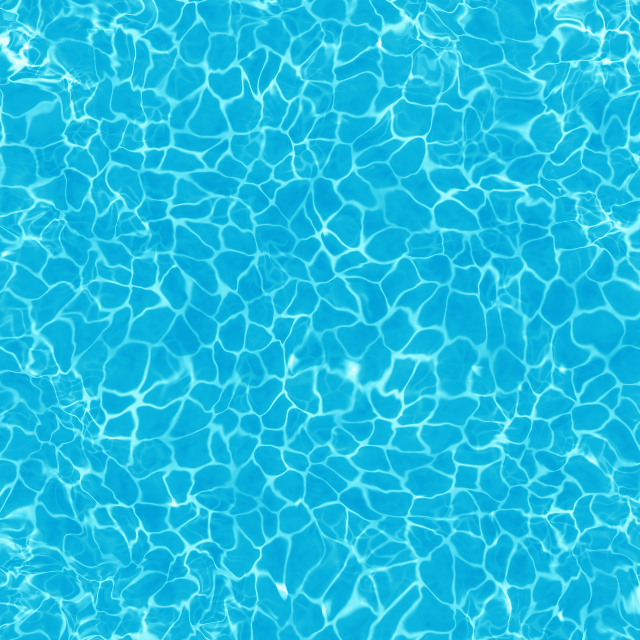
This texture is drawn by a Shadertoy shader. Its source:

```glsl
vec2 hash2(vec2 p) {
    p = vec2(dot(p, vec2(127.1, 311.7)), dot(p, vec2(269.5, 183.3)));
    return fract(sin(p) * 43758.545);
}

// Gradient noise, roughly -0.6 to 0.6
float gnoise(vec2 p) {
    vec2 i = floor(p), f = fract(p);
    vec2 u = f * f * f * (f * (f * 6.0 - 15.0) + 10.0);
    vec2 e = vec2(0.0, 1.0);
    float a = dot(hash2(i) * 2.0 - 1.0, f);
    float b = dot(hash2(i + e.yx) * 2.0 - 1.0, f - e.yx);
    float c = dot(hash2(i + e.xy) * 2.0 - 1.0, f - e.xy);
    float d = dot(hash2(i + e.yy) * 2.0 - 1.0, f - e.yy);
    return mix(mix(a, b, u.x), mix(c, d, u.x), u.y);
}

vec2 gnoise2(vec2 p) {
    return vec2(gnoise(p), gnoise(p + vec2(37.3, 91.7)));
}

// Soft distance to the nearest cell border; corners swell slightly
float cellEdge(vec2 p) {
    vec2 i = floor(p), f = fract(p);
    vec2 nearCell = vec2(0.0), nearVec = vec2(0.0);
    float best = 9.0;
    for (int y = -1; y <= 1; y++)
    for (int x = -1; x <= 1; x++) {
        vec2 g = vec2(x, y);
        vec2 r = g + 0.06 + 0.88 * hash2(i + g) - f;
        float d = dot(r, r);
        if (d < best) { best = d; nearVec = r; nearCell = g; }
    }
    float sum = 0.0;
    for (int y = -2; y <= 2; y++)
    for (int x = -2; x <= 2; x++) {
        vec2 g = nearCell + vec2(x, y);
        vec2 r = g + 0.06 + 0.88 * hash2(i + g) - f;
        vec2 side = r - nearVec;
        if (dot(side, side) > 0.0001)
            sum += exp(-18.0 * dot(0.5 * (nearVec + r), normalize(side)));
    }
    return -log(sum) / 18.0;
}

// Bright thread along a border, with a faint halo
float thread(float edge, float width) {
    return 0.82 * smoothstep(width, 0.0, edge) + 0.18 * exp(-7.0 * max(edge, 0.0));
}

vec3 waterColor(float light) {
    vec3 c = mix(vec3(0.01, 0.64, 0.845), vec3(0.04, 0.71, 0.87), smoothstep(-0.05, 0.22, light));
    c = mix(c, vec3(0.11, 0.745, 0.875), smoothstep(0.2, 0.4, light));
    c = mix(c, vec3(0.23, 0.82, 0.93), smoothstep(0.38, 0.58, light));
    c = mix(c, vec3(0.37, 0.89, 0.96), smoothstep(0.56, 0.78, light));
    c = mix(c, vec3(0.58, 0.96, 0.98), smoothstep(0.76, 1.0, light));
    return mix(c, vec3(0.88, 0.99, 0.99), smoothstep(1.0, 1.4, light));
}

void mainImage(out vec4 fragColor, in vec2 fragCoord) {
    vec2 uv = fragCoord / iResolution.xy;

    // Choppy water gathers toward the rim
    float rim = length(uv - vec2(0.53, 0.47));
    float choppy = smoothstep(0.3, 0.75, rim + 0.45 * gnoise(uv * 5.0 + 3.0));

    // Bent coordinates for the light web
    vec2 p = uv * 22.0;
    p += 1.3 * gnoise2(p * 0.22);
    p += (0.5 + 0.4 * choppy) * gnoise2(p * 0.9 + 11.0);
    p += (0.14 + 0.16 * choppy) * gnoise2(p * 2.7 + 5.0);

    // Main web, with uneven width and strength
    float edge = cellEdge(p);
    float width = 0.095 + 0.08 * gnoise(p * 0.8 + 20.0);
    float strength = 0.72 + 0.7 * gnoise(p * 0.55 + 50.0);
    float web = thread(edge, width) * clamp(strength, 0.25, 1.1);

    // Finer, fainter web in patches
    vec2 q = p * 1.65 + 0.7 * gnoise2(p * 1.3 + 70.0) + 40.0;
    float patches = smoothstep(-0.1, 0.4, gnoise(p * 0.5 + 80.0) + 0.25 * choppy);
    float fineWeb = thread(cellEdge(q), 0.15) * patches;

    // Small flat ripples
    vec2 flow = uv * vec2(34.0, 62.0) + 1.6 * gnoise2(uv * 24.0);
    float ripple = pow(1.0 - min(1.0, 2.2 * abs(gnoise(flow))), 4.0);
    ripple *= smoothstep(-0.15, 0.35, gnoise(uv * 13.0 + 9.0));

    // Mottled water body
    float light = 0.08 + 0.12 * gnoise(uv * 4.0) + 0.26 * gnoise(p * 0.75 + 30.0);
    light += 0.16 * gnoise(p * 2.2 + vec2(8.0, 60.0)) + 0.1 * gnoise(uv * 95.0);
    light += 0.06 * choppy;

    // Glints pooled along the threads
    float glint = smoothstep(0.34, 0.5, gnoise(p * 1.1 + 15.0) + 0.12 * gnoise(p * 4.0));
    glint *= smoothstep(0.32, 0.05, edge + 0.25 * gnoise(p * 3.5 + 25.0));

    light += 0.92 * web + 0.38 * fineWeb * (1.0 - 0.5 * web);
    light += ripple * (0.1 + 0.42 * choppy) + 0.75 * glint;
    fragColor = vec4(waterColor(light), 1.0);
}
```
